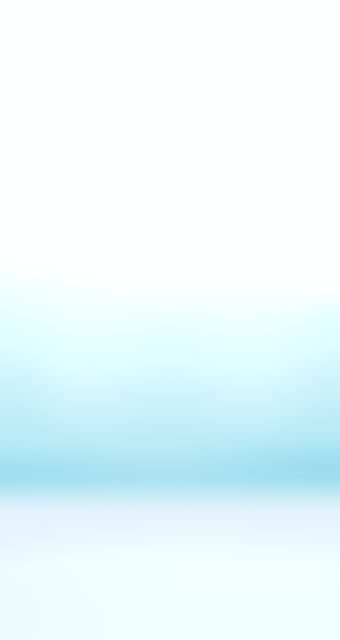
A Shadertoy shader for this background:

```glsl
// A soft studio backdrop: white air sinking into a cyan haze above a pale floor.
// Vertical colour bands are blended in turn; their heights bend across the width,
// and broad elliptical glows shade the sides and lighten the floor.

const vec3 WHITE      = vec3(0.996, 1.000, 1.000);
const vec3 ICE        = vec3(0.935, 1.000, 1.000);
const vec3 PALE_CYAN  = vec3(0.880, 0.995, 1.000);
const vec3 SKY        = vec3(0.805, 0.950, 0.992);
const vec3 AQUA       = vec3(0.745, 0.930, 0.970);
const vec3 DEEP_AQUA  = vec3(0.685, 0.895, 0.950);
const vec3 SIDE_AQUA  = vec3(0.590, 0.855, 0.930);
const vec3 LAVENDER   = vec3(0.900, 0.955, 0.990);
const vec3 FLOOR_ICE  = vec3(0.935, 0.995, 1.000);

const float HAZE_TOP   = 0.565; // where white begins to tint
const float LEFT_LIFT  = 0.035; // the haze climbs at the left edge
const float WING_LIFT  = 0.045; // the blue climbs at both edges
const float BULGE_LIFT = 0.020; // and a little in the middle
const float FLOOR_BEND = 0.022; // fall of the floor rim at the edges
const float GRAIN      = 0.003; // dither against banding

float hash(vec2 p) {
    return fract(sin(dot(p, vec2(127.1, 311.7))) * 43758.5);
}

// Soft elliptical spot: 1 at the centre, fading outwards
float glow(vec2 p, vec2 centre, vec2 radius) {
    vec2 d = (p - centre) / radius;
    return exp(-dot(d, d));
}

// Haze from white down to the deep band, by bent height
vec3 hazeColour(vec2 uv) {
    float side = abs(uv.x - 0.5) * 2.0;
    float top = uv.y - LEFT_LIFT * smoothstep(0.4, 0.0, uv.x);
    float lift = WING_LIFT * smoothstep(0.45, 1.0, side)
               + BULGE_LIFT * exp(-side * side * 9.0);
    float h = uv.y - lift;
    vec3 c = mix(WHITE, ICE, smoothstep(HAZE_TOP, 0.495, top));
    c = mix(c, PALE_CYAN, smoothstep(0.510, 0.425, h));
    c = mix(c, SKY, smoothstep(0.435, 0.350, h));
    c = mix(c, AQUA, smoothstep(0.365, 0.300, h));
    return mix(c, DEEP_AQUA, smoothstep(0.320, 0.255, uv.y));
}

// Darker pools at either end of the deep band
vec3 addSidePools(vec3 c, vec2 uv) {
    float pools = glow(uv, vec2(1.0, 0.268), vec2(0.34, 0.045))
                + 0.75 * glow(uv, vec2(0.0, 0.255), vec2(0.34, 0.045));
    return mix(c, SIDE_AQUA, min(pools, 1.0) * 0.75);
}

// Floor: lavender rim, then ice, with a brighter patch
vec3 addFloor(vec3 c, vec2 uv) {
    float offset = (uv.x - 0.58) * 2.0;
    float h = uv.y + FLOOR_BEND * offset * offset;
    c = mix(c, LAVENDER, smoothstep(0.258, 0.190, uv.y));
    c = mix(c, FLOOR_ICE, smoothstep(0.195, 0.130, h));
    c = mix(c, WHITE, 0.45 * glow(uv, vec2(0.72, 0.10), vec2(0.30, 0.030)));
    float corner = glow(uv, vec2(0.0, 0.04), vec2(0.18, 0.09));
    return mix(c, LAVENDER, 0.35 * corner);
}

void mainImage(out vec4 fragColor, in vec2 fragCoord) {
    vec2 uv = fragCoord / iResolution.xy;
    vec3 colour = hazeColour(uv);
    colour = addSidePools(colour, uv);
    colour = addFloor(colour, uv);
    colour += GRAIN * (hash(fragCoord) - 0.5);
    fragColor = vec4(clamp(colour, 0.0, 1.0), 1.0);
}
```
